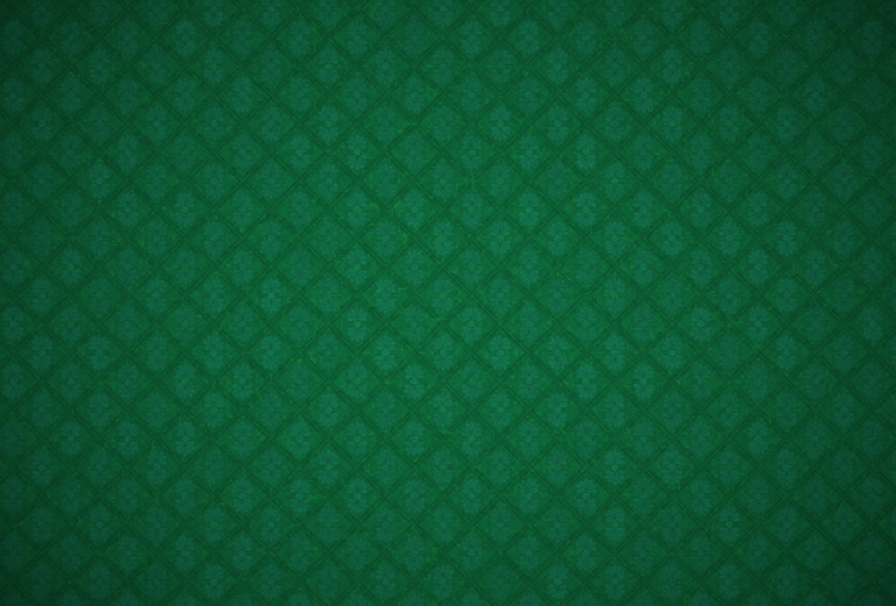
Reproduce this pattern procedurally as a Shadertoy shader.

```glsl
// Green damask cloth: staggered double palmettes in a diagonal trellis, with grain and dark edges.

float hash(vec2 p) {
    vec3 h = fract(p.xyx * vec3(0.1031, 0.1030, 0.0973));
    h += dot(h, h.yzx + 33.33);
    return fract((h.x + h.y) * h.z);
}

float noise(vec2 p) {
    vec2 i = floor(p), f = fract(p);
    f = f * f * (3.0 - 2.0 * f);
    return mix(mix(hash(i), hash(i + vec2(1, 0)), f.x),
               mix(hash(i + vec2(0, 1)), hash(i + vec2(1, 1)), f.x), f.y);
}

float ellipse(vec2 p, vec2 radius) {
    return (length(p / radius) - 1.0) * min(radius.x, radius.y);
}

// x: distance to the silhouette, y: distance to the nearest petal outline
vec2 palmette(vec2 p) {
    p = abs(p);
    float shape = length(p) - 0.065;
    float outline = 1.0;
    for (int i = 0; i < 4; i++) {
        float angle = 0.62 * float(i);
        vec2 axis = vec2(sin(angle), cos(angle));
        vec2 d = p - vec2(0.0, 0.125) - axis * 0.09;
        vec2 local = vec2(dot(d, vec2(axis.y, -axis.x)), dot(d, axis));
        float petal = ellipse(local, vec2(0.05, 0.1));
        shape = min(shape, petal);
        outline = min(outline, abs(petal));
    }
    return vec2(shape, outline);
}

void mainImage(out vec4 fragColor, in vec2 fragCoord) {
    vec2 canvas = fragCoord / iResolution.x;
    vec2 q = canvas * 15.64 - vec2(0.733, 10.42);
    float blur = 15.64 / iResolution.x;

    // Nearest centre of the staggered lattice
    vec2 even = round(q);
    vec2 odd = round(q - 0.5) + 0.5;
    vec2 centre = distance(q, even) < distance(q, odd) ? even : odd;
    vec2 p = q - centre;
    float seed = hash(centre * 2.0 + 71.0);

    // Ground with mottling and slanted woven wisps
    vec2 slant = vec2(q.x + q.y, q.x - q.y);
    float mottle = noise(q * 9.0 + 40.0) - 0.5;
    float wisps = noise(slant * vec2(6.0, 20.0) + 90.0)
                + noise(slant * vec2(20.0, 6.0) + 170.0) - 1.0;
    vec3 color = vec3(0.05, 0.385, 0.213) * (1.0 + 0.05 * mottle + 0.08 * wisps);

    // Trellis: a dark band with a pair of fine lines
    float border = (0.5 - abs(p.x) - abs(p.y)) * 0.707;
    float band = 1.0 - smoothstep(0.02, 0.1, border);
    float rails = 1.0 - smoothstep(0.008, 0.012 + blur, abs(border - 0.035));
    color *= 1.0 - 0.05 * band - 0.07 * rails;

    // Yellow-green flecks on the ground
    float flecks = smoothstep(0.74, 0.95, noise(q * 17.0 + 250.0));
    color += vec3(0.02, 0.05, -0.005) * flecks;

    // Palmette with slightly worn edges
    vec2 wobble = vec2(noise(q * 14.0 + 310.0), noise(q * 14.0 + 430.0)) - 0.5;
    vec2 motif = palmette(p + 0.025 * wobble);
    float fill = 1.0 - smoothstep(-blur, blur, motif.x);
    float rim = 1.0 - smoothstep(0.0, 0.02 + blur, abs(motif.x));
    float veins = 1.0 - smoothstep(0.002, 0.008 + blur, motif.y);
    float eye = abs(p.x) + abs(abs(p.y) - 0.12) * 0.8 - 0.025;
    vec3 thread = vec3(0.07, 0.425, 0.285) * (0.97 + 0.06 * seed + 0.06 * mottle);
    thread *= 1.0 - 0.07 * veins;
    thread *= 1.0 - 0.13 * (1.0 - smoothstep(-blur, blur, eye));
    color = mix(color, thread, fill * (0.85 + 0.15 * seed));
    color *= 1.0 - 0.05 * rim * (1.0 - fill);

    // Fine cloth grain
    color *= 1.0 + 0.12 * (noise(canvas * 430.0 + 17.0) - 0.5);

    // Darkened edges
    vec2 edge = fragCoord / iResolution.xy - 0.5;
    color *= 1.07 - dot(edge * edge, vec2(1.3, 0.85));

    fragColor = vec4(color, 1.0);
}
```
